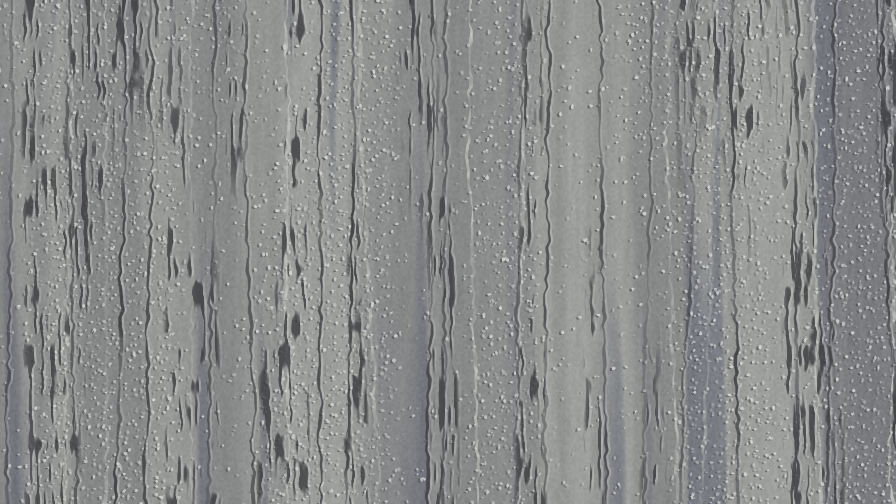
Reproduce this texture procedurally as a Shadertoy shader.

```glsl
float hash(vec2 p) {
    vec3 q = fract(p.xyx * vec3(0.1031, 0.1030, 0.0973));
    q += dot(q, q.yzx + 33.33);
    return fract((q.x + q.y) * q.z);
}

float noise(vec2 p) {
    vec2 i = floor(p), f = fract(p);
    f = f * f * (3.0 - 2.0 * f);
    return mix(mix(hash(i), hash(i + vec2(1, 0)), f.x),
               mix(hash(i + vec2(0, 1)), hash(i + vec2(1, 1)), f.x), f.y);
}

// Long wandering vertical lines, one per column of the given spacing
float seams(vec2 p, float spacing, float width, float seed) {
    float column = floor(p.x / spacing), line = 0.0;
    for (float k = -1.0; k <= 1.0; k++) {
        float id = column + k + seed;
        float x = (column + k + 0.1 + 0.8 * hash(vec2(id, 3.0))) * spacing;
        x += 0.04 * (noise(vec2(p.y * 1.2, id * 7.0)) - 0.5);
        x += 0.008 * (noise(vec2(p.y * 15.0, id * 5.0)) - 0.5);
        x += 0.006 * (noise(vec2(p.y * 65.0, id * 9.0)) - 0.5);
        float w = width * (0.2 + 1.1 * noise(vec2(p.y * 24.0, id * 11.0)));
        float strength = 0.5 + 0.5 * hash(vec2(id, 8.0));
        strength *= 0.5 + 0.5 * smoothstep(0.2, 0.5, noise(vec2(p.y * 7.0, id * 13.0)));
        line = max(line, strength * (1.0 - smoothstep(w - 0.001, w + 0.0018, abs(p.x - x))));
    }
    return line;
}

// Short thin cracks gathered in long narrow clusters
float dashes(vec2 p) {
    float cluster = smoothstep(0.5, 0.68, noise(vec2(p.x * 17.0 + 4.0, p.y * 0.9)));
    float x = p.x + 0.005 * noise(vec2(p.x * 25.0, p.y * 50.0)) + 0.02 * noise(vec2(3.0, p.y * 1.5));
    float streak = noise(vec2(x * 165.0, p.y * 17.0)) + 0.16 * (noise(vec2(x * 90.0, p.y * 60.0)) - 0.5);
    return cluster * smoothstep(0.64, 0.82, streak);
}

float grooves(vec2 p) {
    return max(seams(p, 0.095, 0.0027, 40.0), 0.9 * dashes(p));
}

// Small ragged grains, crowded in some bands and sparse in others
float grains(vec2 p) {
    const float size = 0.0125;
    vec2 cell = floor(p / size);
    float ragged = 0.0026 * (noise(p * 330.0) - 0.5);
    float grain = 0.0;
    for (float j = -1.0; j <= 1.0; j++)
    for (float i = -1.0; i <= 1.0; i++) {
        vec2 id = cell + vec2(i, j);
        vec2 center = (id + vec2(hash(id + 17.0), hash(id + 59.0))) * size;
        float crowd = noise(vec2(center.x * 7.0 + 9.0, center.y * 0.6));
        crowd = 0.14 + 0.62 * smoothstep(0.25, 0.75, crowd + 0.3 * smoothstep(1.2, 1.7, center.x));
        float radius = 0.0011 + 0.0019 * hash(id + 83.0);
        vec2 stretch = mix(vec2(1.1, 0.65), vec2(0.8, 1.1), hash(id + 43.0));
        float d = length((p - center) * stretch) + ragged;
        float spot = 1.0 - smoothstep(radius - 0.0012, radius + 0.0014, d);
        grain = max(grain, spot * step(hash(id + 31.0), crowd) * (0.25 + 0.75 * hash(id + 7.0)));
    }
    return grain;
}

void mainImage(out vec4 fragColor, in vec2 fragCoord) {
    vec2 p = fragCoord / iResolution.y;

    // Broad grey bands
    float drift = p.x + 0.02 * noise(vec2(p.y * 1.5, 6.0));
    float band = 0.55 * noise(vec2(drift * 9.0, p.y * 0.3)) + 0.45 * noise(vec2(drift * 32.0, p.y * 0.4 + 5.0));
    vec3 color = mix(vec3(0.525, 0.53, 0.53), vec3(0.612, 0.622, 0.61), smoothstep(0.2, 0.8, band));

    // Narrow bluish stains, and the shaded right side
    float stain = smoothstep(0.68, 0.9, noise(vec2(drift * 34.0 + 30.0, p.y * 0.7)));
    color = mix(color, vec3(0.42, 0.43, 0.475), 0.7 * stain);
    color = mix(color, vec3(0.44, 0.445, 0.465), 0.7 * smoothstep(1.64, 1.70, drift));

    // Fine surface mottling
    color += 0.045 * (noise(p * vec2(260.0, 200.0)) - 0.5);
    color += 0.03 * (noise(p * vec2(130.0, 12.0)) - 0.5);

    // Relief: grains catch light, with shadow beside them
    float grain = grains(p);
    float grainShade = max(grains(p + vec2(0.0042, 0.002)) - grain, 0.0);
    color = mix(color, vec3(0.27, 0.27, 0.28), 0.65 * grainShade);
    color = mix(color, vec3(0.87, 0.88, 0.87), 0.8 * grain);

    // Pale beaded ridges
    float ridge = seams(p, 0.17, 0.0028, 90.0) * (0.2 + 0.8 * noise(vec2(p.x * 30.0, p.y * 75.0)));
    color = mix(color, vec3(0.82, 0.83, 0.80), 0.85 * ridge);

    // Dark grooves with a lit right wall
    float groove = grooves(p);
    float wall = max(grooves(p - vec2(0.0045, 0.001)) - groove, 0.0);
    wall *= 0.4 + 0.6 * noise(p * vec2(120.0, 70.0));
    color = mix(color, vec3(0.78, 0.79, 0.78), 0.65 * wall);
    color = mix(color, vec3(0.22, 0.22, 0.235), 0.85 * groove);

    fragColor = vec4(color, 1.0);
}
```
